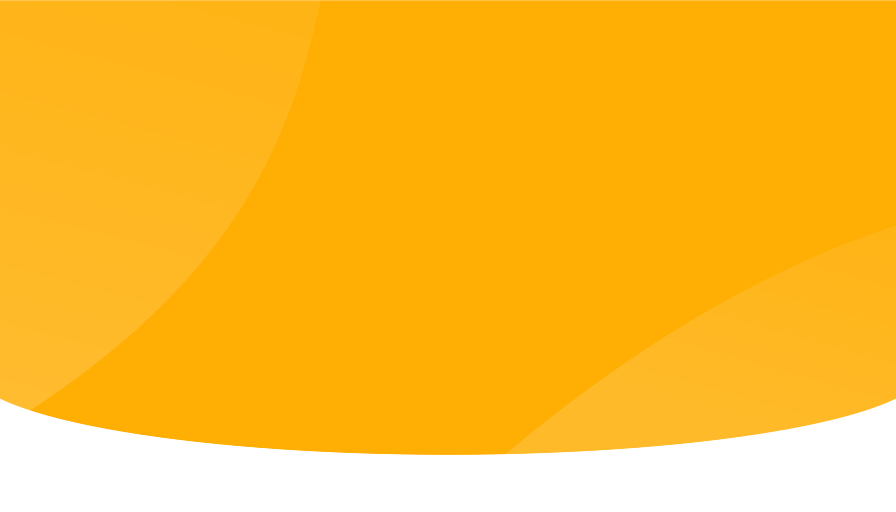
Give the GLSL for this background, as a Shadertoy shader.

```glsl
const vec3 AMBER = vec3(1.0, 0.682, 0.012);
const vec3 WHITE = vec3(1.0);
const float CANVAS_DEPTH = 292.0 / 512.0;

// Antialiased coverage: 1 where the signed value is negative
float coverage(float signedValue) {
    float halfWidth = max(0.5 * fwidth(signedValue), 1e-5);
    return 1.0 - smoothstep(-halfWidth, halfWidth, signedValue);
}

// Depth of the lower rim of an ellipse at a given x
float ellipseRim(float x, vec2 center, vec2 radii) {
    float offset = (x - center.x) / radii.x;
    return center.y + radii.y * sqrt(max(0.0, 1.0 - offset * offset));
}

// Cubic polynomial with coefficients in rising order
float cubic(float t, vec4 c) {
    return c.x + t * (c.y + t * (c.z + t * c.w));
}

// Translucent white veil, its opacity rising along a direction
vec3 addVeil(vec3 base, float mask, vec2 p, vec2 start, vec2 end, vec2 opacity) {
    vec2 axis = end - start;
    float t = clamp(dot(p - start, axis) / dot(axis, axis), 0.0, 1.0);
    return mix(base, WHITE, mask * mix(opacity.x, opacity.y, t));
}

void mainImage(out vec4 fragColor, in vec2 fragCoord) {
    // x runs right and y runs down, both in canvas widths
    vec2 uv = fragCoord / iResolution.xy;
    vec2 p = vec2(uv.x, (1.0 - uv.y) * CANVAS_DEPTH);

    // Curved veils at the left and lower right
    float leftEdge = cubic(p.y, vec4(0.358, -0.213, -0.384, -1.534));
    float rightEdge = cubic(p.x - 0.565, vec4(0.5052, -0.838, 0.5837, 0.0));
    float leftMask = coverage(p.x - leftEdge);
    float rightMask = coverage(rightEdge - p.y);

    vec3 color = AMBER;
    color = addVeil(color, leftMask, p, vec2(0.22, 0.0), vec2(0.10, 0.46), vec2(0.075, 0.17));
    color = addVeil(color, rightMask, p, vec2(0.96, 0.25), vec2(0.89, 0.50), vec2(0.075, 0.155));

    // Faint highlight along the top border
    color = mix(color, WHITE, 0.25 * coverage(p.y - 0.0013));

    // White area below the rounded panel
    float panelRim = ellipseRim(p.x, vec2(0.5, 0.4102), vec2(0.5339, 0.0964));
    color = mix(WHITE, color, coverage(p.y - panelRim));

    fragColor = vec4(color, 1.0);
}
```
